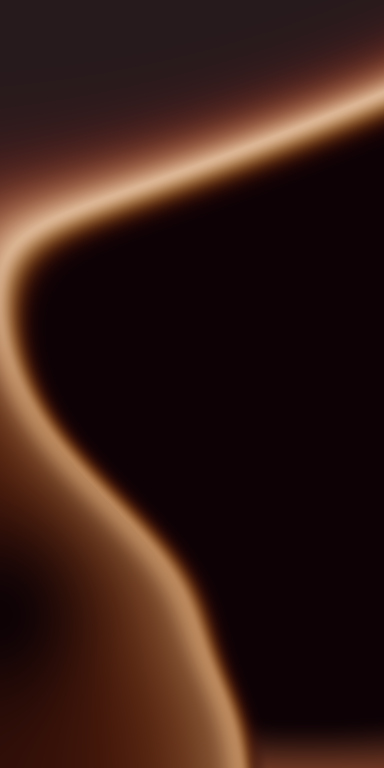
Give the GLSL for this background, as a WebGL 2 fragment shader.

```glsl
#version 300 es
precision highp float;

uniform vec2 u_resolution;
out vec4 fragColor;

// Approximate signed distance to the fold, positive inside the dark hollow
float foldDistance(vec2 p) {
    float bend = 1.0 / (1.0 + exp(5.6 * (p.y - 0.68)));
    float slope = 3.86 * bend * (1.0 - bend);
    float bulge = (p.y - 0.3) / 0.17;
    float sideX = 0.69 * bend - 0.05 - 0.035 * exp(-bulge * bulge);
    float side = (p.x - sideX) / sqrt(1.0 + slope * slope);

    float rise = 0.3 + 0.12 * p.x;
    float top = (1.4 + 0.3 * p.x + 0.06 * p.x * p.x - p.y) / sqrt(1.0 + rise * rise);

    // Soft minimum rounds the corner where both edges meet
    return -0.085 * log(exp(-side / 0.085) + exp(-top / 0.085));
}

// Hollow side of the fold, with blue fading before red
vec3 innerShade(float d, vec3 ridge, float upper) {
    vec3 hollow = vec3(0.05, 0.005, 0.02);
    float t = d / mix(0.038, 0.06, upper);
    return mix(hollow, ridge, exp(-t * t * vec3(1.0, 1.45, 2.4)));
}

// Rosy haze above the fold
vec3 upperShade(float d, vec3 ridge, vec2 p) {
    vec3 smoke = vec3(0.15, 0.1, 0.11);
    float width = 0.08 + 0.035 * (1.0 - p.x) * (1.0 - p.x);
    float t = pow(d / width, 1.3);
    return mix(smoke, ridge, exp(-t * vec3(1.0, 1.75, 2.3)));
}

// Amber glow below the fold, with a shadow pooled at the left
vec3 lowerShade(float d, vec3 ridge, vec2 p) {
    vec3 umber = vec3(0.17, 0.055, 0.03);
    float core = exp(-d * d / 0.0016);
    float t = pow(d / mix(0.26, 0.15, smoothstep(0.0, 0.9, p.y)), 1.2);
    vec3 halo = exp(-t * vec3(1.0, 1.5, 2.1));
    vec3 color = mix(umber, ridge, mix(0.72 * halo, vec3(1.0), core));
    vec2 q = (p - vec2(0.0, 0.4)) / vec2(0.2, 0.22);
    return mix(color, vec3(0.045, 0.005, 0.02), 0.95 * exp(-dot(q, q)));
}

void main() {
    vec2 p = gl_FragCoord.xy / u_resolution * vec2(1.0, 2.0);
    float s = foldDistance(p);
    float upper = smoothstep(0.85, 1.45, p.y);
    vec3 ridge = mix(vec3(0.73, 0.53, 0.36), vec3(0.86, 0.71, 0.58), upper);

    vec3 color;
    if (s > 0.0) {
        color = innerShade(s, ridge, upper);
        // Ember along the bottom right edge
        float height = 0.13 + 0.25 * (p.x - 0.8) * (p.x - 0.8);
        float ember = 1.0 - smoothstep(-0.04, height, p.y);
        ember *= smoothstep(0.0, 0.08, s);
        color = max(color, mix(color, vec3(0.47, 0.24, 0.15), ember));
    } else {
        color = mix(lowerShade(-s, ridge, p), upperShade(-s, ridge, p), upper);
    }
    fragColor = vec4(color, 1.0);
}
```
